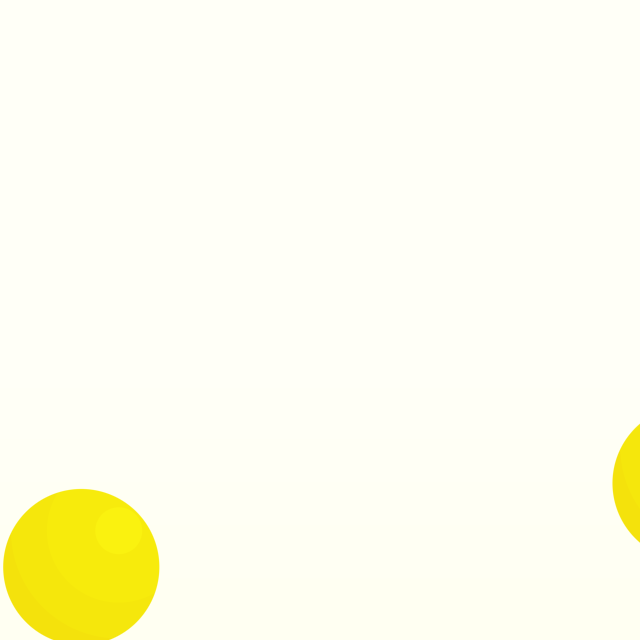
This background is drawn by a WebGL 2 fragment shader. Its source:

```glsl
#version 300 es
precision highp float;

uniform vec2 u_resolution;
out vec4 fragColor;

const vec3 PAPER_TOP = vec3(1.0, 1.0, 0.969);
const vec3 PAPER_BOTTOM = vec3(1.0, 1.0, 0.949);
const vec3 BALL_RIM = vec3(0.957, 0.886, 0.047);
const vec3 BALL_BODY = vec3(0.961, 0.906, 0.047);
const vec3 BALL_LIT = vec3(0.969, 0.922, 0.047);
const vec3 BALL_GLINT = vec3(0.980, 0.949, 0.059);

const vec2 LEFT_BALL = vec2(0.127, 0.114);
const vec2 RIGHT_BALL = vec2(1.079, 0.245);
const float BALL_RADIUS = 0.122;

// Highlight offset and band radii, in ball radii
const vec2 LIGHT_OFFSET = vec2(0.48, 0.465);
const float GLINT_RADIUS = 0.30;
const float LIT_RADIUS = 0.92;
const float BODY_RADIUS = 1.38;

// Antialiased disc coverage; edge is the pixel width in the units of p
float disc(vec2 p, float radius, float edge) {
    return 1.0 - smoothstep(-0.75 * edge, 0.75 * edge, length(p) - radius);
}

// Ball shaded in flat bands around an off-centre highlight
vec3 paintBall(vec3 base, vec2 uv, vec2 center, float pixel) {
    vec2 p = (uv - center) / BALL_RADIUS;
    float edge = pixel / BALL_RADIUS;
    vec2 q = p - LIGHT_OFFSET;
    vec3 shade = mix(BALL_RIM, BALL_BODY, disc(q, BODY_RADIUS, edge));
    shade = mix(shade, BALL_LIT, disc(q, LIT_RADIUS, edge));
    shade = mix(shade, BALL_GLINT, disc(q, GLINT_RADIUS, edge));
    return mix(base, shade, disc(p, 1.0, edge));
}

void main() {
    vec2 uv = gl_FragCoord.xy / u_resolution;
    float pixel = 1.0 / min(u_resolution.x, u_resolution.y);

    // Warm paper, slightly deeper towards the bottom
    vec3 color = mix(PAPER_BOTTOM, PAPER_TOP, smoothstep(0.0, 0.5, uv.y));

    color = paintBall(color, uv, LEFT_BALL, pixel);
    color = paintBall(color, uv, RIGHT_BALL, pixel);

    fragColor = vec4(color, 1.0);
}
```
